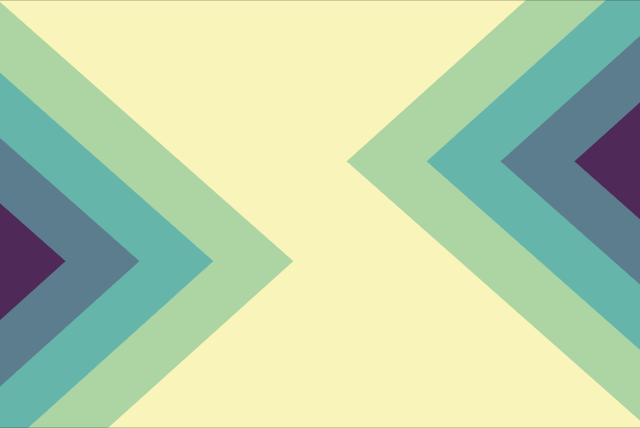
Give the GLSL for this background, as a Shadertoy shader.

```glsl
// Two opposed stacks of nested chevrons pointing inward over a cream field.

#define CENTER vec2(0.5, 0.5064)   // point of half-turn symmetry
#define ASPECT 1.5                 // design width over height
#define TIP_HEIGHT 0.1166          // right-hand tips above the center
#define SLOPE_UP 0.897             // rise over run of the upper edges
#define SLOPE_DOWN 0.881           // rise over run of the lower edges
#define FIRST_TIP 0.0625           // outermost tip, from the center
#define FIRST_WIDTH 0.1875         // width of the outer band
#define BAND_WIDTH 0.1732          // width of the inner bands
#define HAIRLINE 0.002             // thickness of the top and bottom rule
#define HAIRLINE_SHADE 0.8

const vec3 CREAM = vec3(0.976, 0.955, 0.730);
const vec3 BANDS[4] = vec3[4](
    vec3(0.677, 0.835, 0.640),     // leaf
    vec3(0.396, 0.710, 0.670),     // teal
    vec3(0.362, 0.490, 0.555),     // slate
    vec3(0.310, 0.160, 0.345));    // plum

// Horizontal depth inside a chevron opening to the right from the origin.
float chevronDepth(vec2 p) {
    float slope = p.y > 0.0 ? SLOPE_UP : SLOPE_DOWN;
    return p.x - abs(p.y) / slope;
}

void mainImage(out vec4 fragColor, in vec2 fragCoord) {
    vec2 uv = fragCoord / iResolution.xy;
    float pixel = 1.0 / iResolution.y;

    // Half-turn fold: the left stack is the right one rotated.
    vec2 p = (uv - CENTER) * vec2(ASPECT, 1.0);
    if (p.x < 0.0) p = -p;
    float depth = chevronDepth(p - vec2(0.0, TIP_HEIGHT));

    // Depth grows faster than true distance by this factor.
    float blur = pixel * length(vec2(1.0, 1.0 / SLOPE_UP));

    // Paint the bands from the outside in.
    vec3 color = CREAM;
    float tip = FIRST_TIP;
    for (int i = 0; i < 4; i++) {
        float cover = clamp((depth - tip) / blur + 0.5, 0.0, 1.0);
        color = mix(color, BANDS[i], cover);
        tip += i == 0 ? FIRST_WIDTH : BAND_WIDTH;
    }

    // Faint rule along the top and bottom borders.
    float border = min(uv.y, 1.0 - uv.y);
    float rule = clamp((HAIRLINE - border) / pixel + 0.5, 0.0, 1.0);
    color *= mix(1.0, HAIRLINE_SHADE, rule);

    fragColor = vec4(color, 1.0);
}
```
